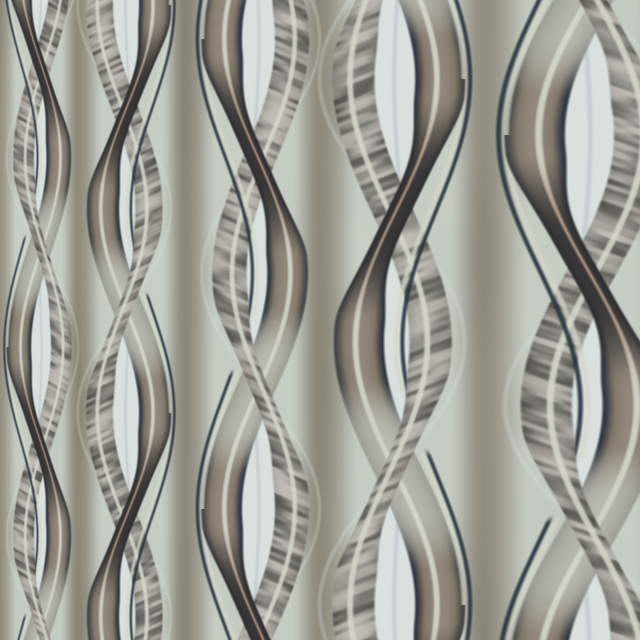
A Shadertoy shader for this pattern:

```glsl
// Five columns of two intertwined wavy ribbons, one dark satin and one hatched,
// that widen from left to right. Each column is a sine braid, mirrored on every
// second column and laid over soft vertical folds.

const float TAU = 6.2831853;
const int COLUMNS = 5;
const vec3 CENTER = vec3(0.0586, 0.1237, 0.0221);     // quadratic in the column index
const vec3 HALF_WIDTH = vec3(0.052, 0.015, 0.001);
const vec3 FIRST_CROSS = vec3(0.098, 0.065, 0.004);
const vec2 PERIOD = vec2(0.592, 0.254);               // shortest, added length
const float SOFTNESS = 0.018;                         // edge blur in column units
const float LINE = 0.042;                             // half width of cream lines
const float WIRE = 0.030;                             // half width of dark wire

const vec3 FOLD_DARK = vec3(0.53, 0.51, 0.45);
const vec3 FOLD_LIGHT = vec3(0.72, 0.745, 0.69);
const vec3 PALE = vec3(0.85, 0.88, 0.87);
const vec3 CREAM = vec3(0.83, 0.84, 0.79);
const vec3 COPPER = vec3(0.70, 0.59, 0.51);
const vec3 SATIN = vec3(0.57, 0.53, 0.48);
const vec3 SATIN_DARK = vec3(0.37, 0.33, 0.28);
const vec3 SATIN_FADED = vec3(0.69, 0.69, 0.65);
const vec3 INK = vec3(0.17, 0.17, 0.18);
const vec3 NAVY = vec3(0.16, 0.20, 0.25);
const vec3 HATCH_DARK = vec3(0.37, 0.36, 0.34);
const vec3 HATCH_LIGHT = vec3(0.74, 0.73, 0.70);

float hash(vec2 p) {
    vec3 q = fract(vec3(p.xyx) * 0.1031);
    q += dot(q, q.yzx + 33.33);
    return fract((q.x + q.y) * q.z);
}

float noise(vec2 p) {
    vec2 i = floor(p), f = fract(p);
    f = f * f * (3.0 - 2.0 * f);
    return mix(mix(hash(i), hash(i + vec2(1, 0)), f.x),
               mix(hash(i + vec2(0, 1)), hash(i + vec2(1, 1)), f.x), f.y);
}

float quadratic(vec3 k, float i) { return k.x + i * (k.y + i * k.z); }

float stroke(float d, float halfWidth, float aa) {
    return 1.0 - smoothstep(halfWidth - aa, halfWidth + aa, abs(d));
}

vec3 over(vec3 base, vec4 layer) { return mix(base, layer.rgb, layer.a); }

// Vertical folds, darkest halfway between columns
vec3 folds(vec2 p) {
    float root = sqrt(CENTER.y * CENTER.y + 4.0 * CENTER.z * (p.x - CENTER.x));
    float index = (root - CENTER.y) / (2.0 * CENTER.z);
    float light = smoothstep(0.0, 0.45, 0.5 + 0.5 * cos(TAU * index));
    float mottling = noise(p * vec2(16.0, 5.0)) - 0.5;
    return mix(FOLD_DARK, FOLD_LIGHT, light) + 0.04 * mottling;
}

// Satin ribbon: dark and thin at the front crossing, faded at the back one
vec4 satinRibbon(float d, float s, float c, float aa) {
    float front = smoothstep(0.2, 1.0, c);
    float fade = smoothstep(0.4, 0.95, -c);
    float halfWidth = 0.37 - 0.19 * front;
    float e = clamp(d / halfWidth, -1.0, 1.0);
    vec3 col = mix(SATIN, SATIN_DARK, e * e);
    float inner = 0.5 + 0.5 * e * s;
    float rim = smoothstep(0.55, 1.0, abs(e)) * mix(0.55, 0.95, inner);
    col = mix(col, NAVY, rim);
    col = mix(col, INK, 0.88 * front);
    col = mix(col, SATIN_FADED - 0.12 * e * e, fade);
    float seam = stroke(d + 0.05, mix(LINE, 0.022, front), aa);
    col = mix(col, mix(CREAM, COPPER, front), 0.9 * seam);
    return vec4(col, stroke(d, halfWidth, aa) * (1.0 - 0.2 * fade));
}

// Hatched ribbon: slanted irregular strokes and one cream seam
vec4 hatchedRibbon(float d, vec2 strokes, float c, float aa) {
    float halfWidth = 0.31 - 0.14 * smoothstep(0.3, 1.0, -c);
    float e = clamp(d / halfWidth, -1.0, 1.0);
    float fine = noise(strokes * vec2(2.5, 110.0));
    float coarse = noise(strokes * vec2(1.6, 55.0) + 17.0);
    float tone = smoothstep(0.1, 0.8, 0.6 * fine + 0.4 * coarse);
    vec3 col = mix(HATCH_DARK, HATCH_LIGHT, tone) - 0.08 * e * e;
    col = mix(col, CREAM, 0.9 * stroke(d + 0.05, LINE, aa));
    return vec4(col, 0.94 * stroke(d, halfWidth, aa));
}

vec3 braid(vec3 col, float u, float v, float seed, float aa) {
    float s = sin(TAU * v), c = cos(TAU * v);
    float satin = -0.04 - 0.6 * s;
    float hatch = -0.15 + 0.57 * s;
    float wire = 0.5 - 0.5 * s;

    // Halo, echo lines and the pale lens enclosed by the ribbons
    col = mix(col, PALE, 0.4 * (1.0 - smoothstep(0.75, 1.3, abs(u))));
    col = mix(col, PALE, 0.3 * stroke(u - hatch - 0.5 * s, 0.03, aa));
    float lens = smoothstep(-aa, aa, u - min(satin, hatch))
               * smoothstep(-aa, aa, max(satin, hatch) - u);
    col = mix(col, PALE, lens);
    col = mix(col, vec3(0.74, 0.76, 0.79), 0.6 * lens * stroke(u - 0.12 * s, 0.03, aa));

    // Ribbons trade places in depth between successive crossings
    vec4 a = satinRibbon(u - satin, s, c, aa);
    vec4 b = hatchedRibbon(u - hatch, vec2(u + seed * 9.0, v + 0.05 * u), c, aa);
    float satinFront = step(0.0, c);
    col = over(col, mix(a, b, satinFront));

    // Dark wire with a cream companion, broken behind the hatched crossing
    float t = fract(v);
    float visible = 1.0 - smoothstep(0.34, 0.36, t) * (1.0 - smoothstep(0.45, 0.47, t));
    col = mix(col, CREAM, 0.75 * visible * stroke(u - wire + 0.09, 0.035, aa));
    col = mix(col, NAVY, 0.9 * visible * stroke(u - wire, WIRE, aa));
    return over(col, mix(b, a, satinFront));
}

void mainImage(out vec4 fragColor, in vec2 fragCoord) {
    vec2 p = fragCoord / iResolution.xy;
    p.y = 1.0 - p.y;
    vec3 col = folds(p);
    for (int n = 0; n < COLUMNS; n++) {
        float i = float(n);
        float halfWidth = quadratic(HALF_WIDTH, i);
        float mirror = n % 2 == 0 ? -1.0 : 1.0;
        float u = mirror * (p.x - quadratic(CENTER, i)) / halfWidth;
        float period = PERIOD.x + PERIOD.y * smoothstep(0.0, 3.7, i);
        float v = (p.y - quadratic(FIRST_CROSS, i)) / period;
        float aa = SOFTNESS + 0.7 / (iResolution.x * halfWidth);
        if (abs(u) < 1.4) col = braid(col, u, v, i, aa);
    }
    fragColor = vec4(clamp(col, 0.0, 1.0), 1.0);
}
```
